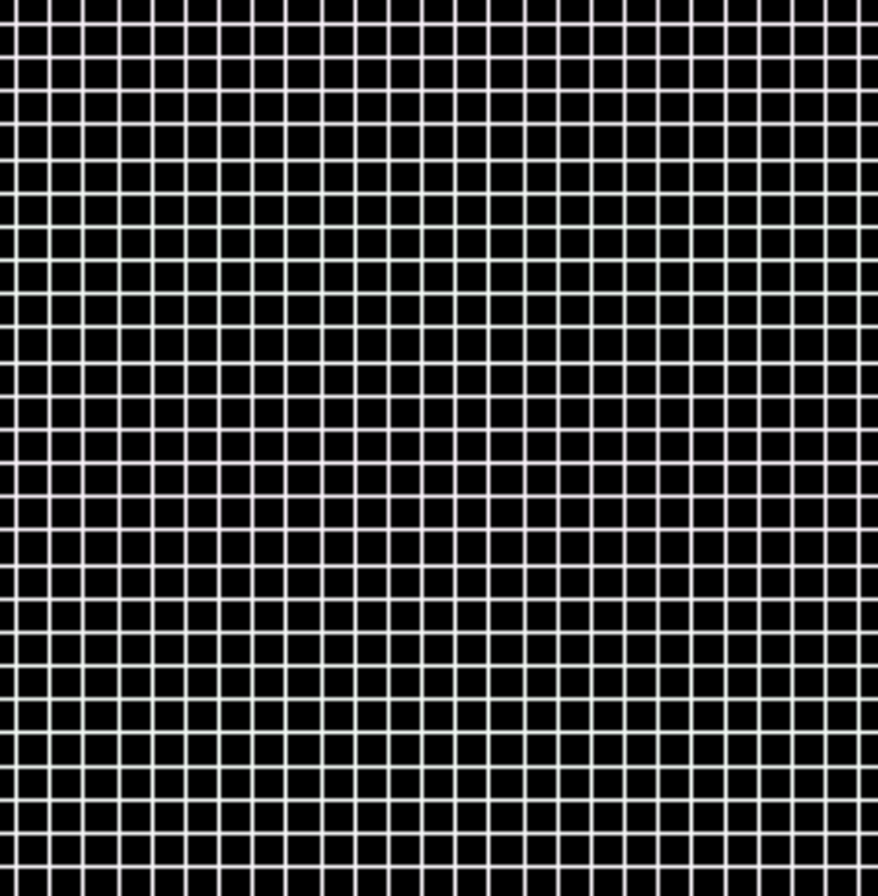
A Shadertoy shader for this pattern:

```glsl
// A square lattice of soft off-white lines on black, 26 lines each way.
// Each line is a smooth profile around a computed position; every sixth
// cell is slightly stretched, and brightness and tint drift faintly.

// Lengths are fractions of the canvas height.
const float UNIT = 1.0 / 512.0;
const float PITCH = 19.0 * UNIT;
const float STRETCH = 1.9 * UNIT;       // extra width of a stretched cell
const float CORE = -0.15 * UNIT;        // distance of full brightness
const float FADE = 2.43 * UNIT;         // distance where the glow ends
const float STRETCH_PERIOD = 6.0;
const float STRETCH_LIMIT = 3.4;        // the last stretch is a partial one
const int LINE_COUNT = 26;

const vec3 COOL_WHITE = vec3(0.955, 0.985, 0.965);
const vec3 LILAC_WHITE = vec3(0.985, 0.955, 0.985);

float hash(float n, float seed) {
    vec2 p = fract(vec2(n, seed) * vec2(0.1031, 0.1137));
    p += dot(p, p.yx + 33.33);
    return fract((p.x + p.y) * p.x);
}

// Position of line k, shifted by all stretched cells before it
float linePosition(float k, float start, float firstStretch) {
    float stretches = floor((k - firstStretch) / STRETCH_PERIOD) + 1.0;
    return start + PITCH * k + STRETCH * clamp(stretches, 0.0, STRETCH_LIMIT);
}

// Soft cross-section, widened only when a pixel exceeds the fade
float lineProfile(float dist, float pixel) {
    float outer = max(FADE, pixel);
    return 1.0 - smoothstep(CORE, outer, abs(dist));
}

// Brightest of the parallel lines along one axis
float lineFamily(float coord, float start, float firstStretch, float pixel, float seed) {
    float light = 0.0;
    for (int i = 0; i < LINE_COUNT; i++) {
        float k = float(i);
        float gain = mix(0.95, 1.0, hash(k, seed));
        float dist = coord - linePosition(k, start, firstStretch);
        light = max(light, gain * lineProfile(dist, pixel));
    }
    return light;
}

// Slow alternation of two near-white tints down the canvas
vec3 lineTint(float depth) {
    float wave = 0.5 + 0.5 * cos(6.2832 * (depth - 0.03) / 0.52);
    return mix(COOL_WHITE, LILAC_WHITE, wave);
}

void mainImage(out vec4 fragColor, in vec2 fragCoord) {
    float pixel = 1.0 / iResolution.y;
    vec2 p = fragCoord * pixel;
    float depth = 1.0 - p.y;

    float vertical = lineFamily(p.x, 9.3 * UNIT, 3.0, pixel, 17.0);
    float horizontal = lineFamily(depth, 13.8 * UNIT, 4.0, pixel, 43.0);

    // Screen blend brightens the crossings
    float light = 1.0 - (1.0 - vertical) * (1.0 - horizontal);
    fragColor = vec4(lineTint(depth) * light, 1.0);
}
```
